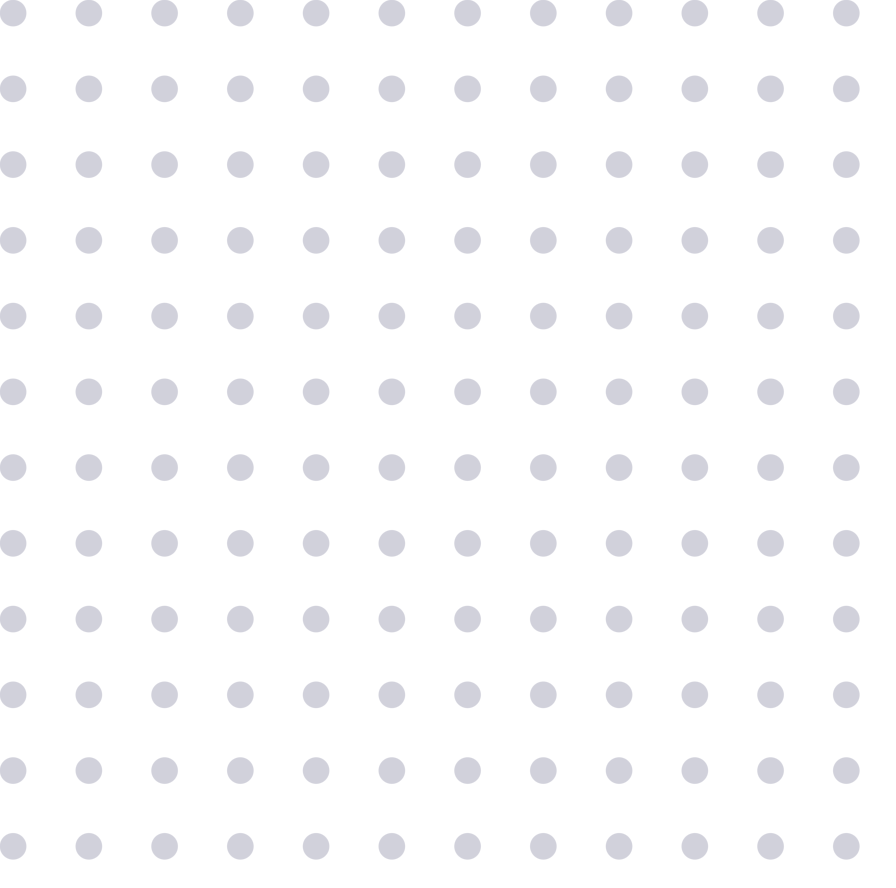
Give the GLSL for this pattern, as a WebGL 1 fragment shader.

```glsl
precision highp float;

uniform vec2 u_resolution;

// Lengths are fractions of the canvas height.
const float PERIOD = 0.0853;
const float DOT_RADIUS = 0.01496;
const float FIRST_CENTER = 0.01476;

const vec3 PAPER = vec3(1.0);
const vec3 DOT_COLOR = vec3(0.82, 0.82, 0.86);

// Offset from the nearest point of a square grid through the origin.
vec2 gridOffset(vec2 p, float period) {
    return (fract(p / period + 0.5) - 0.5) * period;
}

float circleDistance(vec2 p, float radius) {
    return length(p) - radius;
}

// Coverage of a shape, softened over about one pixel.
float coverage(float dist, float pixel) {
    return 1.0 - smoothstep(-0.75 * pixel, 0.75 * pixel, dist);
}

void main() {
    float pixel = 1.0 / u_resolution.y;

    // The grid is anchored at the upper left corner.
    vec2 fromTopLeft = vec2(gl_FragCoord.x, u_resolution.y - gl_FragCoord.y) * pixel;
    vec2 cell = gridOffset(fromTopLeft - vec2(FIRST_CENTER), PERIOD);

    float dotMask = coverage(circleDistance(cell, DOT_RADIUS), pixel);
    gl_FragColor = vec4(mix(PAPER, DOT_COLOR, dotMask), 1.0);
}
```
